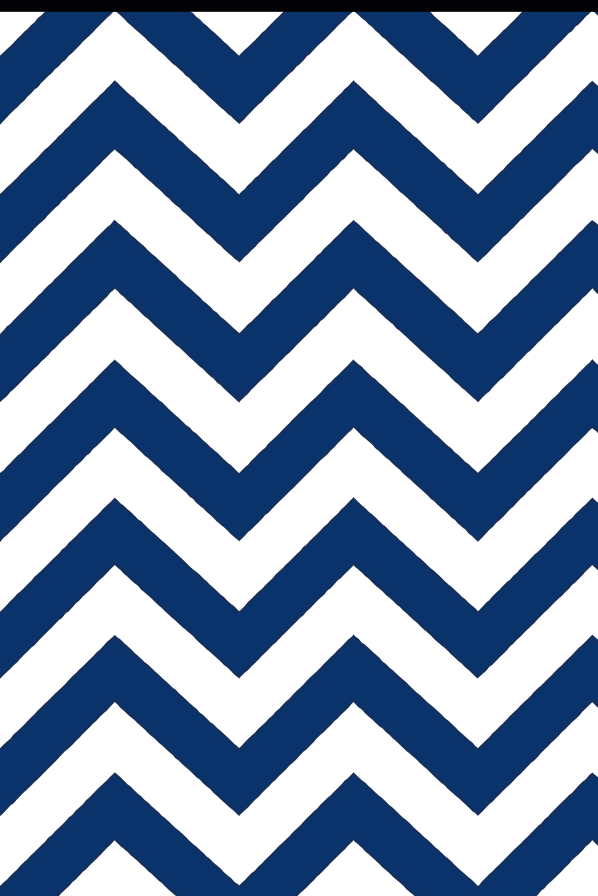
A WebGL 1 fragment shader for this pattern:

```glsl
precision highp float;
// Navy and white chevron stripes under a thin black bar.
// A lopsided triangle wave shifts evenly repeated horizontal bands; each band
// is a signed distance, with a muted rim and slightly rough edges.

uniform vec2 u_resolution;

// All lengths are fractions of the canvas height.
const vec2 REPEAT = vec2(0.2665, 0.1544);   // zigzag width, stripe spacing
const float VALLEY_X = 0.2669;              // position of one valley
const float RISE_SHARE = 0.479;             // part of the repeat that climbs
const float ZIGZAG_HEIGHT = 0.1267;
const float STRIPE_TOP = 0.0898;            // peak of the first full stripe
const float STRIPE_WIDTH = 0.0762;
const float RIM_WIDTH = 0.0021;
const float BAR_HEIGHT = 0.0132;

const vec3 WHITE = vec3(1.0);
const vec3 NAVY = vec3(0.04, 0.20, 0.42);
const vec3 RIM = vec3(0.09, 0.18, 0.34);
const vec3 BLACK = vec3(0.01, 0.01, 0.02);

float hash(float n) {
  return fract(sin(n * 12.9898) * 43758.547);
}

float noise(float x) {
  float cell = floor(x);
  return mix(hash(cell), hash(cell + 1.0), smoothstep(0.0, 1.0, x - cell));
}

// Coverage of the region where the distance is negative.
float fill(float dist, float pixel) {
  return clamp(0.5 - dist / pixel, 0.0, 1.0);
}

// Returns the drop below the peak and the slope of the zigzag at x.
vec2 zigzag(float x, float width, float riseShare, float height) {
  float phase = fract(x / width);
  bool rising = phase < riseShare;
  float share = rising ? riseShare : 1.0 - riseShare;
  float drop = rising ? 1.0 - phase / share : (phase - riseShare) / share;
  return vec2(drop * height, height / (width * share));
}

// Signed vertical distance to bands that start at multiples of the spacing.
float bands(float y, float spacing, float width) {
  float centered = mod(y - 0.5 * width + 0.5 * spacing, spacing) - 0.5 * spacing;
  return abs(centered) - 0.5 * width;
}

// Rows sag a little toward the middle of the canvas.
float sag(float row) {
  float offset = (row - 0.46) / 0.22;
  return 0.0028 * exp(-offset * offset);
}

void main() {
  float pixel = 1.0 / u_resolution.y;
  vec2 p = gl_FragCoord.xy * pixel;
  p.y = 1.0 - p.y;

  // Stripes, measured perpendicular to their slanted edges
  vec2 zig = zigzag(p.x - VALLEY_X, REPEAT.x, RISE_SHARE, ZIGZAG_HEIGHT);
  float row = p.y - zig.x;
  float dist = bands(row - sag(row) - STRIPE_TOP, REPEAT.y, STRIPE_WIDTH);
  dist /= sqrt(1.0 + zig.y * zig.y);

  // Fine roughness, different on every row
  float rowId = floor((row - STRIPE_TOP) / REPEAT.y + 0.25);
  dist += 0.0007 * (noise(p.x * 260.0 + rowId * 37.0) - 0.5);

  vec3 color = mix(WHITE, RIM, fill(dist, pixel));
  color = mix(color, NAVY, fill(dist + RIM_WIDTH, pixel));

  // Bar along the top
  color = mix(color, BLACK, fill(p.y - BAR_HEIGHT, pixel));
  gl_FragColor = vec4(color, 1.0);
}
```
